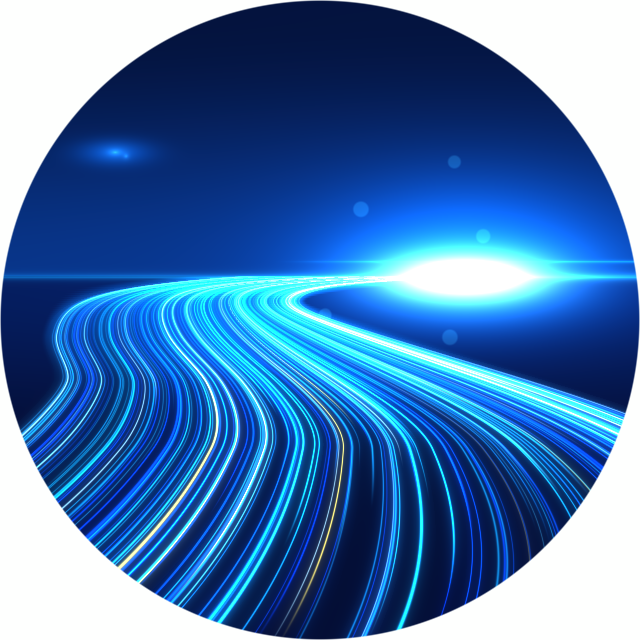
Write a WebGL 2 fragment shader that draws this background.

```glsl
#version 300 es
precision highp float;
uniform vec2 u_resolution;
out vec4 outColor;

const float HORIZON = 0.568;
const vec2 SUN = vec2(0.727, 0.567);
const vec2 GALAXY = vec2(0.180, 0.762);
const float DISC_RADIUS = 0.499;
const vec3 PAPER = vec3(0.995, 1.0, 0.995);
const vec3 SKY_TOP = vec3(0.015, 0.07, 0.23);
const vec3 SKY_LOW = vec3(0.03, 0.20, 0.52);
const vec3 GROUND_FAR = vec3(0.02, 0.11, 0.36);
const vec3 GROUND_NEAR = vec3(0.015, 0.05, 0.20);
const vec3 BLUE = vec3(0.02, 0.24, 1.0);
const vec3 CYAN = vec3(0.08, 0.78, 1.0);
const vec3 ICE = vec3(0.75, 1.0, 1.0);
const vec3 GOLD = vec3(1.0, 0.88, 0.25);
const int LAYERS = 4;
const float FIRST_LANES = 9.0;   // cells per half road in the widest layer
const float LANE_GROWTH = 1.75;
// Faint lens spots: centre and radius
const vec3 SPOTS[5] = vec3[5](vec3(0.564, 0.673, 0.012), vec3(0.710, 0.747, 0.010),
    vec3(0.755, 0.631, 0.011), vec3(0.703, 0.473, 0.012), vec3(0.508, 0.508, 0.010));

float hash(vec2 c) {
    vec3 q = fract(c.xyx * 0.1031);
    q += dot(q, q.yzx + 33.33);
    return fract((q.x + q.y) * q.z);
}

float noise(float x) {
    float i = floor(x);
    return mix(hash(vec2(i, 7.0)), hash(vec2(i + 1.0, 7.0)), smoothstep(0.0, 1.0, x - i));
}

float softRamp(float x) { return 0.5 * (x + sqrt(x * x + 0.0003)); }

// Cross-road coordinate: -1 left edge, 0 centre line, 1 right edge
float roadCoord(float x, float d) {
    float fall = softRamp(d - 0.165);
    float left = 0.072 + 0.3 * exp(-d / 0.022) + 0.024 * smoothstep(0.09, 0.165, d)
               - 0.8 * fall - 2.2 * fall * fall;
    float sag = max(d - 0.27, 0.0);
    float mid = 0.35 + 0.3 * exp(-d / 0.009) + 0.215 * smoothstep(0.02, 0.27, d) - 0.82 * sag * sag;
    float bend = max(d - 0.15, 0.0);
    float right = 0.435 + 0.31 * exp(-d / 0.012) + 3.3 * softRamp(d - 0.045) - 4.4 * bend * bend;
    return x < mid ? (x - mid) / (mid - left) : (x - mid) / (right - mid);
}

vec3 streakColor(float pick, float d) {
    vec3 c = mix(BLUE, CYAN, smoothstep(0.25, 0.7, pick));
    c = mix(c, ICE, smoothstep(0.78, 0.9, pick));
    return mix(c, GOLD, step(0.945, pick) * smoothstep(0.10, 0.17, d));
}

// Light trails: one jittered line in each cell of every layer
vec3 trails(float s, float slope, float d, float px) {
    vec3 sum = vec3(0.0);
    float lanes = FIRST_LANES;
    for (int layer = 0; layer < LAYERS; layer++) {
        float k = float(layer);
        float cell = floor(s * lanes);
        for (float n = -1.0; n <= 1.0; n++) {
            vec2 id = vec2(cell + n + 100.0, k * 17.0 + 3.0);
            float center = (cell + n + 0.15 + 0.7 * hash(id)) / lanes;
            float dist = abs(s - center) / slope;
            float size = hash(id + 41.0);
            float width = (0.0005 + 0.0036 * d * (0.5 + size * size)) * (1.0 - 0.13 * k);
            float drawn = max(width, 0.65 * px);
            float core = exp(-dist * dist / (drawn * drawn)) * width / drawn;
            float halo = 0.22 * exp(-dist / (0.003 + 0.012 * d));
            float reach = 0.16 + 0.75 * hash(id + 83.0);
            float fade = 1.0 - smoothstep(reach * 0.7, reach, d) * step(0.5, k);
            float bundle = mix(0.25, 1.25, noise(center * 6.0 + 20.0));
            float on = step(abs(center), 1.0) * fade * bundle * (0.45 + 0.75 * size);
            sum += streakColor(hash(id + 127.0), d) * (core * 1.25 + halo) * on;
        }
        lanes *= LANE_GROWTH;
    }
    return sum;
}

vec3 backdrop(vec2 p, float d) {
    vec3 sky = mix(SKY_LOW, SKY_TOP, smoothstep(0.0, 0.4, -d));
    vec3 ground = mix(GROUND_FAR, GROUND_NEAR, smoothstep(0.0, 0.3, d));
    vec3 c = d < 0.0 ? sky : ground;
    vec2 q = p - SUN;
    float r = length(q * vec2(0.65, d < 0.0 ? 1.1 : 1.7));
    c += vec3(0.03, 0.36, 0.75) * exp(-r * r / 0.019);
    c += vec3(0.02, 0.12, 0.32) * exp(-r / 0.16);
    // Galaxy haze with two bright points
    vec2 g = p - GALAXY;
    c += vec3(0.02, 0.20, 0.42) * exp(-dot(g * vec2(18.0, 52.0), g * vec2(18.0, 52.0)));
    c += vec3(0.15, 0.45, 0.6) * exp(-length(g * vec2(0.7, 1.4)) / 0.006);
    c += vec3(0.1, 0.3, 0.4) * exp(-length(g - vec2(0.017, -0.006)) / 0.003);
    return c;
}

vec3 sunlight(vec2 p, float px) {
    vec2 q = p - SUN;
    float r = length(q * vec2(0.42, 1.15));
    vec3 c = vec3(0.35, 0.75, 0.8) * exp(-r * r / 0.0035);
    c += vec3(1.6) * exp(-dot(q * vec2(10.5, 35.0), q * vec2(10.5, 35.0)));
    // Horizon flare and its thin upper echo
    c += CYAN * exp(-abs(q.y) / 0.0035) * (0.35 + 0.9 * exp(-abs(q.x) / 0.25));
    c += ICE * exp(-abs(q.y) / 0.006) * exp(-abs(q.x) / 0.11);
    float echo = smoothstep(0.42, 0.65, p.x) * exp(-abs(p.y - 0.591) / max(0.0012, px));
    return c + CYAN * 0.5 * echo;
}

void main() {
    float unit = min(u_resolution.x, u_resolution.y);
    vec2 p = (gl_FragCoord.xy - 0.5 * u_resolution) / unit + 0.5;
    float px = 1.0 / unit;
    float d = HORIZON - p.y;
    float depth = max(d, 0.0);

    float s = roadCoord(p.x, depth);
    float slope = max(length(vec2(dFdx(s), dFdy(s))) * unit, 0.5);
    float below = smoothstep(-px, px, d);
    float inside = below * (1.0 - smoothstep(0.0, 0.012, (abs(s) - 1.0) / slope));

    vec3 color = backdrop(p, d);
    // Road body, then haze that gathers toward the bend
    color = mix(color, GROUND_NEAR, 0.75 * inside * smoothstep(0.04, 0.2, d));
    float haze = exp(-depth / 0.11) * mix(0.55, 1.0, smoothstep(-0.9, 0.2, s));
    color += vec3(0.01, 0.36, 0.62) * haze * inside;
    color += trails(s, slope, depth, px) * below * mix(0.8, 1.0, smoothstep(0.02, 0.2, d));
    color += sunlight(p, px);

    for (int i = 0; i < 5; i++) {
        float edge = length(p - SPOTS[i].xy) - SPOTS[i].z;
        color += vec3(0.05, 0.14, 0.14) * (1.0 - smoothstep(-0.002, 0.002, edge));
    }

    float outside = smoothstep(-px, px, length(p - 0.5) - DISC_RADIUS);
    outColor = vec4(mix(clamp(color, 0.0, 1.0), PAPER, outside), 1.0);
}
```
